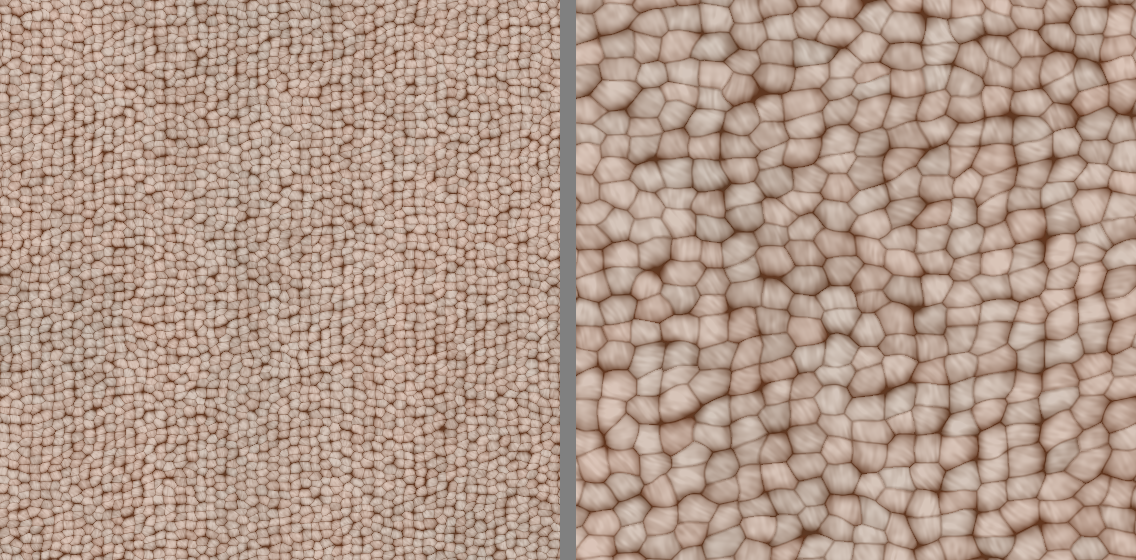
Left: the whole. Right: its middle third, enlarged.
A Shadertoy shader for this texture:

```glsl
const float COLUMNS = 54.0;
const float ROW_STEP = 0.84;
const vec3 CREVICE = vec3(0.47, 0.33, 0.25);
const vec3 WOOL = vec3(0.79, 0.71, 0.66);
const vec3 ROSE = vec3(0.022, -0.008, -0.016);

float hash(vec2 p) {
    vec3 q = fract(vec3(p.xyx) * 0.1031);
    q += dot(q, q.yzx + 33.33);
    return fract((q.x + q.y) * q.z);
}

vec2 hash2(vec2 p) {
    return vec2(hash(p), hash(p + 71.7));
}

float noise(vec2 p) {
    vec2 i = floor(p), f = fract(p);
    f = f * f * (3.0 - 2.0 * f);
    float low = mix(hash(i), hash(i + vec2(1, 0)), f.x);
    float high = mix(hash(i + vec2(0, 1)), hash(i + vec2(1, 1)), f.x);
    return mix(low, high, f.y);
}

mat2 rotate(float a) {
    float c = cos(a), s = sin(a);
    return mat2(c, -s, s, c);
}

// Position inside one yarn loop, scaled so that its rim has length 1
vec2 loopSpace(vec2 p, vec2 id, float shift) {
    vec2 jitter = (hash2(id) - 0.5) * vec2(0.34, 0.4);
    vec2 centre = vec2(id.x + 0.5, (id.y + 0.5 - shift) * ROW_STEP) + jitter;
    float lean = noise(id * 0.22 + 9.0) * 1.3 - 0.4;
    float angle = lean + (hash(id + 23.0) - 0.5) * 1.1;
    float halfLength = mix(0.55, 0.73, noise(id * vec2(0.9, 0.2) + 40.0));
    float halfWidth = mix(0.42, 0.51, hash(id + 57.0));
    return rotate(angle) * (p - centre) / vec2(halfLength, halfWidth);
}

// Tone of the topmost loop in x, its random tint in y
vec2 loopPile(vec2 p) {
    float top = -9.0, second = -9.0;
    vec2 topSpace = vec2(0), topId = vec2(0);
    for (int i = -1; i <= 1; i++) {
        float column = floor(p.x) + float(i);
        float shift = hash(vec2(column, 5.0));
        float row = floor(p.y / ROW_STEP + shift);
        for (int j = -2; j <= 2; j++) {
            vec2 id = vec2(column, row + float(j));
            vec2 q = loopSpace(p, id, shift);
            float height = 1.0 - dot(q, q) + (hash(id + 83.0) - 0.5) * 0.3;
            if (height > top) {
                second = top;
                top = height;
                topSpace = q;
                topId = id;
            } else {
                second = max(second, height);
            }
        }
    }
    // Rounded shading, creases between loops and twisted strands
    float rim = dot(topSpace, topSpace);
    float crease = 1.0 - smoothstep(0.0, 0.4, top - second);
    float strand = noise(topSpace * vec2(5.5, 1.6) + topSpace.yx * 1.2 + topId * 7.0);
    float tint = hash(topId + 131.0);
    float tone = 1.02 - 0.6 * pow(rim, 1.5) - 0.3 * crease;
    tone += 0.1 * topSpace.y + 0.26 * (strand - 0.5) + 0.2 * (tint - 0.5);
    return vec2(tone, hash(topId + 191.0));
}

void mainImage(out vec4 fragColor, in vec2 fragCoord) {
    vec2 uv = fragCoord / iResolution.y;
    vec2 p = uv * COLUMNS;

    // Wandering columns and uneven loops
    p.x += 0.5 * (noise(uv * vec2(9.0, 14.0)) - 0.5);
    p += 0.22 * (vec2(noise(p * 1.4), noise(p * 1.4 + 37.0)) - 0.5);
    vec2 pile = loopPile(p);

    // Fibre fuzz and broad, faint patches
    float fuzz = noise(uv * 260.0) + noise(rotate(0.6) * uv * 170.0) - 1.0;
    float patches = noise(uv * vec2(7.0, 5.0) + 3.0) - 0.5;
    float streaks = noise(uv * vec2(30.0, 6.0) + 17.0) - 0.5;
    float tone = pile.x + 0.16 * fuzz + 0.1 * patches + 0.12 * streaks;

    vec3 color = mix(CREVICE, WOOL, clamp(tone, -0.3, 1.16));
    color += ROSE * (pile.y - 0.5 + patches);
    fragColor = vec4(color, 1.0);
}
```
